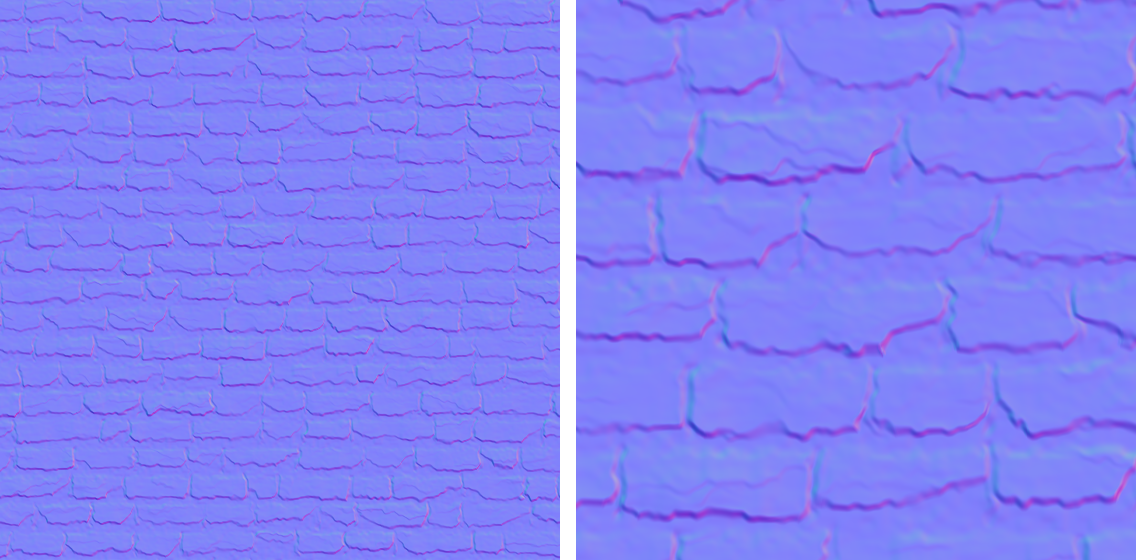
Left, the full canvas; right, a detail of the centre.
Write a three.js fragment shader that draws this texture map.

```glsl
// Tangent-space normal map of a rough coursed stone wall that tiles.
// A height field of staggered blocks, each leaning out at its foot, with chipped
// corners, split ledges and grain, is differentiated into a normal colour.
#define ROWS 20.0        // courses up the canvas
#define SLOTS 10.0       // blocks per course
#define JITTER 0.64      // spread of joint positions, in slots
#define EDGE 0.08        // least width of a block's foot slope, in courses
#define SIDE 0.085       // width of a block's side slope
#define FOOT 0.046       // block height at its foot
#define HEAD 0.007       // block height at its head
#define JOINT 0.0105     // depth of the upright joints
#define CHIP 0.5         // largest corner chip
#define LEDGE 0.016      // height of the split ledges
#define GRAIN 0.0046     // height of the surface grain
#define STEP 0.032       // sampling distance of the slope

varying vec2 vUv;

float hash(vec2 p) {
  vec3 q = fract(p.xyx * 0.1031);
  q += dot(q, q.yzx + 33.33);
  return fract((q.x + q.y) * q.z);
}

// Value noise that wraps at the canvas edge; freq * ROWS must be whole.
float noise(vec2 p, vec2 freq, float seed) {
  p *= freq;
  vec2 i = floor(p), f = p - i, period = freq * ROWS;
  f = f * f * f * (f * (f * 6.0 - 15.0) + 10.0);
  vec2 a = mod(i, period) + seed, b = mod(i + 1.0, period) + seed;
  return mix(mix(hash(a), hash(vec2(b.x, a.y)), f.x),
             mix(hash(vec2(a.x, b.y)), hash(b), f.x), f.y);
}

float wave(float x, float freq, float seed) {
  return noise(vec2(x, 0.0), vec2(freq), seed);
}

// Position of an upright joint, in slots, slightly slanted.
float joint(float i, float row, float f) {
  vec2 id = vec2(mod(i, SLOTS), row);
  return i + JITTER * (hash(id + 3.7) - 0.5) + 0.1 * (hash(id + 51.3) - 0.5) * (f - 0.5);
}

// Splits that step outward and fade upward.
float ledges(float x, float u, float f, float seed) {
  float h = 0.0;
  for (int k = 0; k < 4; k++) {
    float s = seed + float(k) * 17.3;
    float line = 0.05 + 0.8 * hash(vec2(s, 1.0)) + 0.28 * (hash(vec2(s, 2.0)) - 0.5) * u
               + 0.3 * (wave(x, 1.5, s) - 0.5) + 0.09 * wave(x, 5.0, s);
    float a = f - line;
    float r = hash(vec2(s, 3.0));
    float strength = (0.15 + r * r) * smoothstep(0.4, 0.7, wave(x, 1.2, s + 5.0));
    h += strength * smoothstep(0.0, 0.07 + 0.13 * hash(vec2(s, 4.0)), a) * exp(-3.5 * max(a, 0.0));
  }
  return h * LEDGE;
}

float height(vec2 p) {
  // Ragged outlines
  vec2 raw = p;
  p += 0.13 * (vec2(noise(raw, vec2(3.0), 11.0), noise(raw, vec2(3.0), 29.0)) - 0.5);
  p += 0.07 * (vec2(noise(raw, vec2(8.0), 43.0), noise(raw, vec2(8.0), 67.0)) - 0.5);

  // Course and block
  float row = mod(floor(p.y), ROWS), f = fract(p.y);
  float slotWidth = ROWS / SLOTS;
  float s = p.x / slotWidth + hash(vec2(row, 7.0)) * SLOTS;
  float i = floor(s);
  if (s < joint(i, row, f)) i -= 1.0;
  else if (s > joint(i + 1.0, row, f)) i += 1.0;
  float left = (s - joint(i, row, f)) * slotWidth;
  float right = (joint(i + 1.0, row, f) - s) * slotWidth;
  vec2 id = vec2(mod(i, SLOTS), row);
  float seed = hash(id + 19.0) * 90.0;

  // Distances to the sides and to the wavy, chipped foot of each block
  float bed = f - 0.03 - 0.1 * wave(p.x, 1.2, row * 3.1);
  float lift = hash(id + 33.0);
  float foot = f - 0.02 - 0.2 * lift * lift - 0.2 * pow(wave(p.x, 1.0, seed), 2.0);
  float chipL = 0.1 + CHIP * pow(hash(id + 71.0), 2.5);
  float chipR = 0.1 + CHIP * pow(hash(id + 83.0), 2.5);
  float bend = 0.4 + 0.7 * wave(p.x, 2.0, seed + 9.0);
  float chipped = min(foot, min(foot + bend * left - chipL, foot + bend * right - chipR));
  float side = min(left, right) - 0.01;
  float soft = EDGE * (1.0 + 1.3 * pow(noise(raw, vec2(2.0), 57.0), 2.0));
  float sideMask = smoothstep(0.0, SIDE, side);
  float footMask = smoothstep(0.0, soft, chipped);
  float bedMask = smoothstep(0.0, 0.2, bed);
  float headMask = smoothstep(0.0, 0.22, 1.0 - f);

  // Leaning block, mortar and ledges
  float bold = 0.4 + 0.4 * hash(id + 97.0) + 0.65 * wave(p.x, 1.5, seed + 2.0);
  float mortar = 0.62 * bedMask;
  float h = mix(FOOT, HEAD, f) * headMask * mix(mortar, bold * footMask, sideMask);
  float worn = 0.45 + 0.9 * smoothstep(0.2, 0.8, noise(raw, vec2(3.0), 91.0));
  h -= JOINT * worn * (1.0 - sideMask) * smoothstep(0.0, 0.15, f) * smoothstep(0.0, 0.12, 1.0 - f);
  h += ledges(p.x, left - right, f, seed) * sideMask * footMask * headMask;

  // Grain, with crumbs along the edges
  float rim = 1.0 - smoothstep(0.0, 0.18, min(min(side, chipped), 1.0 - f));
  h += GRAIN * (noise(raw, vec2(1.5, 4.0), 5.0) + 0.6 * noise(raw, vec2(4.0, 9.0), 23.0));
  h += GRAIN * 1.7 * rim * noise(raw, vec2(7.0), 37.0);
  return h;
}

void main() {
  vec2 p = vUv * ROWS - vec2(0.0, 0.08), e = vec2(STEP, 0.0);
  vec2 slope = vec2(height(p + e.xy) - height(p - e.xy),
                    height(p + e.yx) - height(p - e.yx)) / (2.0 * STEP);
  vec3 n = normalize(vec3(-slope, 1.0));
  n.x += 0.16 * min(n.y, 0.0) + 0.01;
  gl_FragColor = vec4(0.5 + 0.5 * n.xy, 0.99 - 0.28 * length(n.xy), 1.0);
}
```
